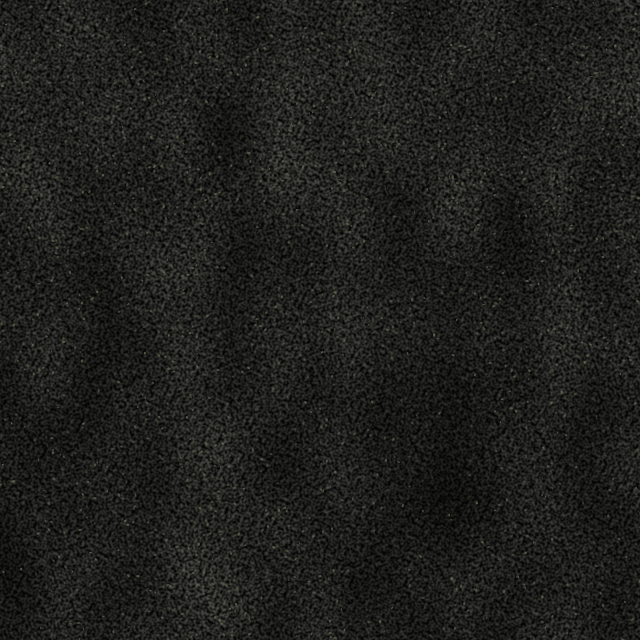
Write a Shadertoy shader that draws this texture.

```glsl
const vec3 STONE_TINT = vec3(0.995, 1.01, 0.92);
const vec3 SPECK_COLOR = vec3(0.40, 0.41, 0.32);
const float BASE_LEVEL = 0.118;
const float CONTRAST = 0.053;
const float DARKEST = 0.018;

// Feature frequencies, in cells per canvas
const float FINE_FREQ = 223.0;
const float CLUMP_FREQ = 117.0;
const float SPECK_FREQ = 105.0;
const vec2 BAND_FREQ = vec2(8.0, 1.3);
const vec2 PATCH_FREQ = vec2(11.0, 8.0);

// Layer weights, in standard deviations
const float FINE_WEIGHT = 0.80;
const float CLUMP_WEIGHT = 0.42;
const float BAND_WEIGHT = 0.28;
const float PATCH_WEIGHT = 0.20;

const float SPECK_SHARE = 0.17;
const float SPECK_RADIUS = 0.30;
const float NOISE_GAIN = 4.5;
const float TAU = 6.28319;

vec2 hash2(vec2 p) {
    vec3 q = fract(p.xyx * vec3(0.1031, 0.1030, 0.0973));
    q += dot(q, q.yzx + 33.33);
    return fract((q.xx + q.yz) * q.zy);
}

float cornerRamp(vec2 cell, vec2 offset) {
    float angle = TAU * hash2(cell).x;
    return dot(vec2(cos(angle), sin(angle)), offset);
}

// Gradient noise scaled to roughly unit deviation
float gradientNoise(vec2 p) {
    vec2 cell = floor(p);
    vec2 f = fract(p);
    vec2 w = f * f * f * (f * (f * 6.0 - 15.0) + 10.0);
    vec2 e = vec2(1.0, 0.0);
    float low = mix(cornerRamp(cell, f), cornerRamp(cell + e, f - e), w.x);
    float high = mix(cornerRamp(cell + e.yx, f - e.yx),
                     cornerRamp(cell + e.xx, f - e.xx), w.x);
    return NOISE_GAIN * mix(low, high, w.y);
}

vec2 rotate(vec2 p, float angle) {
    float c = cos(angle), s = sin(angle);
    return vec2(c * p.x - s * p.y, s * p.x + c * p.y);
}

// Scattered pale mineral flecks, slightly elongated
float specks(vec2 p, float share) {
    vec2 cell = floor(p);
    float cover = 0.0;
    for (int y = -1; y <= 1; y++) {
        for (int x = -1; x <= 1; x++) {
            vec2 id = cell + vec2(x, y);
            vec2 shape = hash2(id + 71.0);
            vec2 d = rotate(p - id - hash2(id + 19.0), TAU * shape.x);
            float dist = length(d * vec2(0.85, 1.25));
            float radius = SPECK_RADIUS * mix(0.7, 1.2, shape.y);
            float present = step(hash2(id + 143.0).x, share);
            float strength = mix(0.35, 1.0, hash2(id + 211.0).y);
            float fleck = 1.0 - smoothstep(0.35 * radius, radius, dist);
            cover = max(cover, present * strength * fleck);
        }
    }
    return cover;
}

void mainImage(out vec4 fragColor, in vec2 fragCoord) {
    vec2 uv = fragCoord / iResolution.y;

    // Soft upright bands and cloudy wear
    float bands = gradientNoise(uv * BAND_FREQ + 5.3);
    float patches = gradientNoise(uv * PATCH_FREQ + 31.7);
    float wear = BAND_WEIGHT * bands + PATCH_WEIGHT * patches;

    // Crisp grain over small clumps
    float fine = gradientNoise(rotate(uv, 0.45) * FINE_FREQ + 400.0);
    float clumps = gradientNoise(rotate(uv, -0.6) * CLUMP_FREQ + 300.0);
    float grain = FINE_WEIGHT * fine + CLUMP_WEIGHT * clumps;
    grain *= 1.0 + 0.35 * wear;

    float level = max(BASE_LEVEL + CONTRAST * (grain + wear), DARKEST);
    vec3 color = STONE_TINT * level;

    // Flecks gather where the surface is lighter
    float share = SPECK_SHARE * clamp(1.0 + 1.3 * wear, 0.2, 2.0);
    color = mix(color, SPECK_COLOR, 0.8 * specks(uv * SPECK_FREQ, share));

    fragColor = vec4(color, 1.0);
}
```
